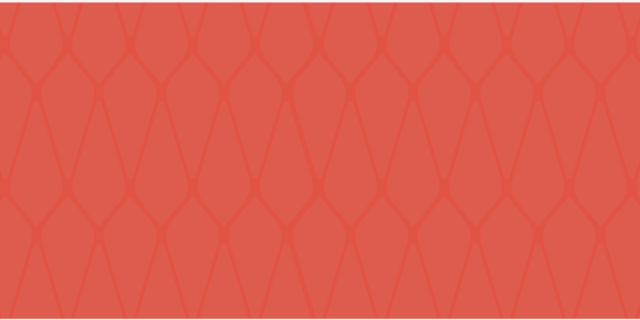
Give the GLSL for this pattern, as a Shadertoy shader.

```glsl
// Interlocking upright and inverted teardrop tiles, with a wider seam at the middle and pale edge strips.

const vec3 TILE_COLOR  = vec3(0.870, 0.362, 0.302);
const vec3 LINE_COLOR  = vec3(0.884, 0.325, 0.265);
const vec3 STRIP_COLOR = vec3(0.985, 0.950, 0.950);

// Lengths are in units where the canvas is 384 high; y runs downwards.
const float CANVAS_HEIGHT = 384.0;
const vec2  PERIOD        = vec2(75.0, 171.0);
const vec2  UPRIGHT_APEX  = vec2(6.2, 64.0);
const vec2  INVERTED_APEX = vec2(43.7, 272.0);
const float SEAM_COLUMN   = 5.0;   // first column right of the seam
const float SEAM_GAP      = 1.9;
const float TILE_LENGTH   = 151.0;
const float TIP_HALF      = 2.5;   // half width of the blunt end
const float SHOULDER_RISE = 0.82;  // half width gained per unit from the apex
const float TAPER         = 0.298; // half width lost per unit towards the tip
const float SHOULDER_SOFT = 13.0;
const float TIP_SOFT      = 4.0;
const float TOP_STRIP     = 3.0;
const float BOTTOM_STRIP  = 1.5;

float smoothMax(float a, float b, float k) {
    float h = max(k - abs(a - b), 0.0);
    return max(a, b) + h * h / (4.0 * k);
}

// Signed distance to a teardrop: x from its axis, v along it from the apex.
float teardrop(float x, float v) {
    x = abs(x);
    float shoulder = (x - SHOULDER_RISE * v) / length(vec2(1.0, SHOULDER_RISE));
    float side = (x - TIP_HALF - TAPER * (TILE_LENGTH - v)) / length(vec2(1.0, TAPER));
    float body = smoothMax(shoulder, side, SHOULDER_SOFT);
    return smoothMax(body, v - TILE_LENGTH, TIP_SOFT);
}

// Offset from the axis of the nearest column, shifted past the seam.
float columnOffset(float x, float firstAxis) {
    float column = floor((x - firstAxis) / PERIOD.x + 0.5);
    return x - firstAxis - column * PERIOD.x - SEAM_GAP * step(SEAM_COLUMN, column);
}

void mainImage(out vec4 fragColor, in vec2 fragCoord) {
    float pixel = CANVAS_HEIGHT / iResolution.y;
    vec2 p = fragCoord * pixel;
    p.y = CANVAS_HEIGHT - p.y;

    // Two teardrop families, pointing up and down
    float upright = teardrop(columnOffset(p.x, UPRIGHT_APEX.x),
                             mod(p.y - UPRIGHT_APEX.y, PERIOD.y));
    float inverted = teardrop(columnOffset(p.x, INVERTED_APEX.x),
                              mod(INVERTED_APEX.y - p.y, PERIOD.y));
    float tile = clamp(0.5 - min(upright, inverted) / pixel, 0.0, 1.0);
    vec3 color = mix(LINE_COLOR, TILE_COLOR, tile);

    // Pale strips along the top and bottom edges
    float strip = max(TOP_STRIP - p.y, p.y - CANVAS_HEIGHT + BOTTOM_STRIP);
    color = mix(color, STRIP_COLOR, clamp(0.5 + strip / pixel, 0.0, 1.0));

    fragColor = vec4(color, 1.0);
}
```
